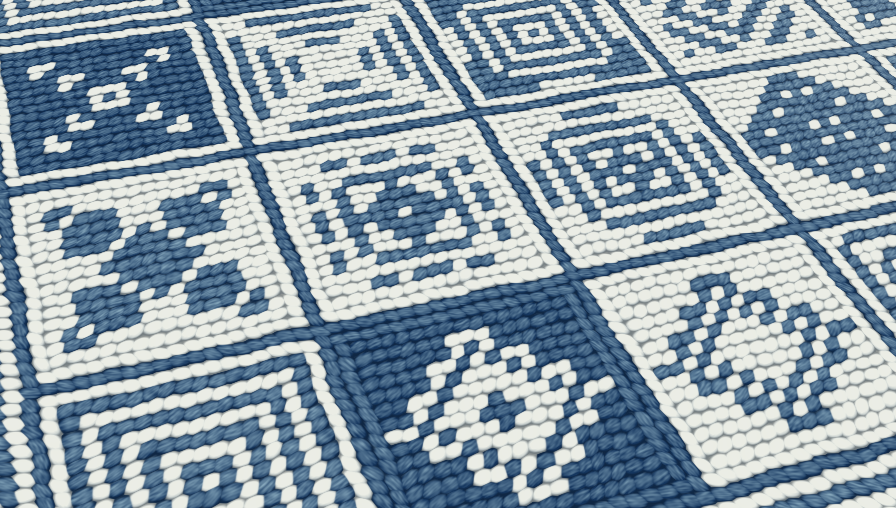
A WebGL 2 fragment shader for this pattern:

```glsl
#version 300 es
precision highp float;
// A crocheted blanket of mosaic squares in blue and cream, seen at an angle.
// A projective map lays the canvas on a stitch grid; every stitch is a tilted
// soft ellipse whose yarn is chosen by a formula for its square's motif.
#define STITCHES 18.0
#define STITCH_SIZE vec2(0.76, 0.50)
#define TILT 0.42
#define JITTER 0.16
#define OVERLAP 11.0
#define FIBRE 0.55
#define INK vec3(0.08, 0.21, 0.37)
#define PALE vec3(0.52, 0.65, 0.73)
#define CREAM vec3(0.92, 0.93, 0.90)
#define CREAM_SHADE vec3(0.64, 0.69, 0.71)

uniform vec2 u_resolution;
out vec4 fragColor;

vec2 hash2(vec2 p) {
  vec3 q = fract(p.xyx * vec3(0.1031, 0.1030, 0.0973));
  q += dot(q, q.yzx + 33.33);
  return fract((q.xx + q.yz) * q.zy);
}

float gradientNoise(vec2 p) {
  vec2 i = floor(p), f = fract(p);
  vec2 s = f * f * (3.0 - 2.0 * f);
  float n[4];
  for (int k = 0; k < 4; k++) {
    vec2 o = vec2(k & 1, k >> 1);
    n[k] = dot(hash2(i + o) * 2.0 - 1.0, f - o);
  }
  return mix(mix(n[0], n[1], s.x), mix(n[2], n[3], s.x), s.y);
}

// True for blue yarn; p counts stitches from the centre of the square.
bool motif(int kind, ivec2 p) {
  ivec2 a = abs(p);
  int ring = max(a.x, a.y), diamond = a.x + a.y, diagonal = abs(a.x - a.y);
  bool oddRing = (ring & 1) == 1, oddX = (a.x & 1) == 1;
  bool zigzag = diamond == 6 || (diamond == 7 && oddX);
  switch (kind) {
    case 0: return !(diagonal <= 1 && oddRing && ring < 6);
    case 1: return oddRing && diagonal > 1;
    case 2: return !oddRing || diamond > 9;
    case 3: return diamond % 4 < 2 && ring < 7;
    case 4: return ring < 7 && abs(a.x / 2 - a.y / 2) < 2 && diamond % 6 != 4;
    case 5: return (diamond > 0 && diamond < 4) || (ring == 4 && diagonal > 0)
                || (ring == 6 && diagonal > 1 && diagonal != 4);
    case 6: return diamond < 10 && ((oddRing && ring > 1) || diamond == 1 || diamond == 2);
    case 7: return diamond < 9 && !(diamond % 4 == 2 && oddX);
    case 8: return oddRing;
    case 9: return !((diamond > 1 && diamond < 5) || zigzag);
    case 10: return diamond == 4 || zigzag;
    default: return oddRing && diagonal > 0;
  }
}

// x: 1 for blue yarn, y: extra depth of the dye, z: tilt of the stitch
vec3 stitchYarn(vec2 id) {
  vec2 square = floor(id / STITCHES);
  ivec2 local = ivec2(mod(id, STITCHES));
  int kind = int(mod(square.x + 4.0 * square.y + 120.0, 12.0));
  float deep = (kind == 0 || kind == 9) ? 0.16 : 0.0;
  // Plain edging along the left and the bottom of the blanket
  float beyond = max(-id.x, id.y - 3.0 * STITCHES);
  if (beyond > 0.5) return vec3(beyond == 2.0, 0.0, TILT);
  // Blue seams between squares, each with a cream chain on both sides
  ivec2 edge = min(local, int(STITCHES) - local);
  int rim = min(edge.x, edge.y);
  if (rim < 2) {
    float blue = (rim == 0 || kind == 9) ? 1.0 : 0.0;
    return vec3(blue, 0.1, edge.x < edge.y ? 1.15 : 0.25);
  }
  bool blue = motif(kind, local - int(STITCHES) / 2);
  return vec3(blue, deep, -TILT);
}

void main() {
  // Perspective: the canvas, in widths from the top left, onto squares
  vec2 canvas = vec2(gl_FragCoord.x, u_resolution.y - gl_FragCoord.y) / u_resolution.x;
  mat3 view = mat3(0.280, -0.0352, 0.056, 0.026, 0.1484, -0.14, 0.280, 0.1693, 1.0);
  vec3 q = inverse(view) * vec3(canvas, 1.0);
  vec2 cloth = (q.xy / q.z + 1.0) * STITCHES + 0.5;
  cloth += 0.3 * vec2(gradientNoise(cloth * 0.35), gradientNoise(cloth * 0.35 + 40.0));

  // Blend the overlapping stitches, the highest weighing most
  vec3 sum = vec3(0.0);
  float total = 0.0, top = -2.0;
  for (int j = -1; j <= 1; j++) for (int i = -1; i <= 1; i++) {
    vec2 id = floor(cloth) + vec2(i, j);
    vec3 yarn = stitchYarn(id);
    vec2 rnd = hash2(id + 200.0);
    vec2 d = cloth - id - 0.5 - (rnd - 0.5) * JITTER;
    float angle = yarn.z + (rnd.x - 0.5) * 0.4, c = cos(angle), s = sin(angle);
    vec2 r = vec2(c * d.x + s * d.y, c * d.y - s * d.x);
    float height = 1.0 - dot(r / STITCH_SIZE, r / STITCH_SIZE);
    float fibre = gradientNoise(r * vec2(2.0, 7.0) + rnd * 90.0);
    float light = smoothstep(-0.3, 1.0, height) - 0.3 * d.y + (rnd.y - 0.5) * 0.2;
    float dye = clamp(0.62 * light + FIBRE * fibre - yarn.y + 0.02, 0.0, 1.0);
    float glow = clamp(light * 1.25 + 0.25 * fibre + 0.1, 0.0, 1.0);
    vec3 tone = mix(mix(CREAM_SHADE, CREAM, glow), mix(INK, PALE, dye), yarn.x);
    float weight = exp(OVERLAP * height);
    sum += weight * tone;
    total += weight;
    top = max(top, height);
  }
  vec3 color = sum / total;

  // Shadowed gaps, and a faint haze toward the far corner
  color *= mix(0.72, 1.0, smoothstep(-0.1, 0.45, top));
  color = mix(color, CREAM, 0.16 * smoothstep(0.5, 1.2, canvas.x - canvas.y));
  fragColor = vec4(color, 1.0);
}
```
